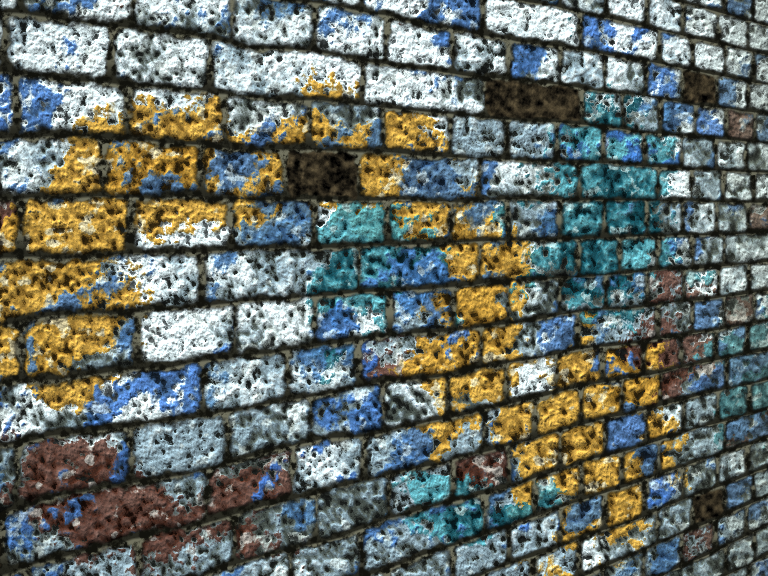
Give the GLSL for this texture, as a WebGL 2 fragment shader.

```glsl
#version 300 es
precision highp float;
// Weathered brick wall receding to the right: a projective grid gives courses of
// headers alternating with courses of stretchers, each brick a rough rounded box.
// Broad painted zones, per-brick hashes and layered noise colour and wear them.
uniform vec2 u_resolution;
out vec4 outColor;

float hash(vec2 p) {
  return fract(sin(dot(p, vec2(127.1, 311.7))) * 43758.5453);
}

float noise(vec2 p) {
  vec2 i = floor(p), f = fract(p);
  f = f * f * (3.0 - 2.0 * f);
  return mix(mix(hash(i), hash(i + vec2(1, 0)), f.x),
             mix(hash(i + vec2(0, 1)), hash(i + vec2(1, 1)), f.x), f.y);
}

float fbm(vec2 p) {
  float sum = 0.0, amp = 0.52;
  for (int i = 0; i < 5; i++) {
    sum += amp * noise(p);
    p = mat2(1.6, 1.2, -1.2, 1.6) * p + 17.3;
    amp *= 0.5;
  }
  return sum;
}

// Signed distance to a box with rounded corners
float roundBox(vec2 p, vec2 halfSize, float r) {
  vec2 q = abs(p) - halfSize + r;
  return length(max(q, 0.0)) + min(max(q.x, q.y), 0.0) - r;
}

// Positive inside an ellipse, 1 at its centre
float zone(vec2 p, vec2 centre, vec2 radii) {
  return 1.0 - length((p - centre) / radii);
}

void main() {
  vec2 p = gl_FragCoord.xy / u_resolution.y;
  p.y = 1.0 - p.y;  // measured downwards from the top

  // Perspective: course height shrinks linearly to the right
  float pitch = 0.1085 - 0.043 * p.x;
  float squeeze = pitch / 0.1085;
  vec2 warp = vec2(fbm(p * 9.0), fbm(p * 9.0 + 31.0)) - 0.5;
  vec2 wall = vec2(p.x, p.y - 0.396 + 0.0152 * p.x) / pitch + vec2(0.0, 3.5);
  wall += 0.2 * warp;

  // Brick grid: some stretchers are split into two headers
  float row = floor(wall.y), down = fract(wall.y) - 0.5;
  bool header = mod(row, 2.0) > 0.5;
  float len = header ? 2.03 : 3.87;
  float t = (wall.x - (header ? 0.3 : -0.05) - 0.2 * (hash(vec2(row, 5.0)) - 0.5)) / len;
  float k = floor(t), along = t - k;
  if (!header && hash(vec2(k, row + 40.0)) < 0.2 + 0.07 * k) {
    k += 0.5 * step(0.5, along);
    along = fract(along * 2.0);
    len *= 0.5;
  }
  vec2 id = vec2(k, row);
  float rnd = hash(id + 3.1), rnd2 = hash(id + 19.7);

  // Brick outline with crumbled edges
  vec2 halfSize = vec2(0.5 * len * squeeze - 0.035, 0.455) - 0.035 * vec2(rnd, rnd2);
  float d = roundBox(vec2((along - 0.5) * len * squeeze, down), halfSize, 0.12);
  d += 0.18 * (fbm(p * 55.0) - 0.5);
  float aa = 1.2 / (u_resolution.y * pitch);
  float brick = smoothstep(aa + 0.015, -aa - 0.015, d);

  // Surface grain, and its slope as seen by light from the upper left
  float grain = fbm(p * 95.0);
  float relief = fbm((p + vec2(0.0015, 0.003)) * 95.0) - grain;
  float stain = fbm(p * 13.0 + id * 3.7);
  float rough = 1.1 * (grain - 0.5) + 1.4 * (stain - 0.5);

  // Whitewash over slate, thinner toward the bottom
  vec3 color = mix(vec3(0.25, 0.28, 0.26), vec3(0.50, 0.59, 0.63),
                   smoothstep(0.32, 0.58, grain + 0.25 * (rnd - 0.4)));
  float wash = rough + 0.5 * (rnd2 - 0.5) + 0.27 - 0.42 * smoothstep(0.55, 0.95, p.y);
  color = mix(color, vec3(0.85, 0.92, 0.93), smoothstep(-0.05, 0.42, wash));

  // Painted zones, shifted a little from brick to brick
  vec2 z = p + 0.16 * warp + 0.05 * (vec2(rnd, rnd2) - 0.5);
  float brown = max(zone(z, vec2(0.22, 0.89), vec2(0.30, 0.10)),
                    zone(z, vec2(1.16, 0.63), vec2(0.10, 0.15)));
  brown = max(brown, 0.9 * step(0.92, hash(id + 8.3)) - 0.5) - 0.15;
  color = mix(color, vec3(0.29, 0.17, 0.13) + 0.35 * (grain - 0.5),
              0.88 * smoothstep(-0.08, 0.12, brown + rough));

  float arch = 0.27 - abs(length((z - vec2(0.455, 0.58)) / vec2(0.38, 0.31)) - 1.0);
  arch = 3.0 * arch - 8.0 * max(z.y - 0.64, 0.0);
  float ochre = max(arch, zone(z, vec2(1.06, 0.77), vec2(0.13, 0.18)));
  ochre += 0.5 * (rnd - 0.35);
  vec3 ochreColor = mix(vec3(0.46, 0.34, 0.12), vec3(0.76, 0.60, 0.25), smoothstep(0.3, 0.62, grain));
  color = mix(color, ochreColor, 0.95 * smoothstep(-0.06, 0.08, ochre + 0.8 * rough));

  float teal = max(zone(z, vec2(1.03, 0.36), vec2(0.13, 0.20)),
                   zone(z, vec2(0.64, 0.48), vec2(0.12, 0.13)));
  teal = max(teal, max(zone(z, vec2(0.81, 0.87), vec2(0.10, 0.07)),
                       zone(z, vec2(1.31, 0.65), vec2(0.06, 0.13))));
  vec3 tealColor = mix(vec3(0.06, 0.25, 0.29), vec3(0.32, 0.60, 0.64),
                       smoothstep(0.35, 0.7, grain + 0.3 * (rnd2 - 0.4)));
  color = mix(color, tealColor, 0.92 * smoothstep(-0.05, 0.1, teal - 0.08 + rough));

  // Slanted blue brush strokes, some vivid and some faded to slate blue
  float stroke = fbm(vec2(p.x * 13.0 + p.y * 5.0, p.y * 8.0 - p.x * 2.0) + id * 1.9);
  vec3 blueColor = mix(vec3(0.13, 0.24, 0.38), mix(vec3(0.30, 0.45, 0.58), vec3(0.24, 0.43, 0.74), rnd2),
                       smoothstep(0.3, 0.65, grain));
  color = mix(color, blueColor, 0.88 * smoothstep(0.60, 0.68, stroke + 0.3 * (grain - 0.5)));

  // Wear: pale scuffs, dark pits, dull far end, shaded rims
  color = mix(color, vec3(0.78, 0.83, 0.81), 0.55 * smoothstep(0.62, 0.72, fbm(p * 45.0 + 9.0)));
  color *= mix(0.32, 1.0, smoothstep(0.25, 0.39, grain));
  color = mix(color, vec3(0.40, 0.43, 0.38) * (0.5 + grain), 0.45 * smoothstep(1.12, 1.34, p.x));
  color *= clamp(1.04 + 2.5 * relief, 0.35, 1.5);
  color *= mix(0.45, 1.04, smoothstep(0.02, -0.09, d)) * mix(0.7, 1.0, smoothstep(0.47, 0.28, down));
  if (hash(id + 61.0) > 0.985) color = vec3(0.25, 0.22, 0.16) * (2.4 * grain - 0.5);

  // Mortar: black under each brick, gritty olive above the next
  float ledge = smoothstep(-0.51, -0.45, down) * smoothstep(0.45, 0.0, down);
  float grit = smoothstep(0.32, 0.66, fbm(p * 110.0 + 4.0));
  vec3 mortar = mix(vec3(0.07, 0.07, 0.05), vec3(0.50, 0.50, 0.42), grit * (0.22 + 0.65 * ledge));

  color = mix(mortar, color, brick);
  color *= 1.0 - 0.18 * smoothstep(0.55, 0.95, length(p - vec2(0.667, 0.48)));
  outColor = vec4(clamp(color, 0.0, 1.0), 1.0);
}
```
